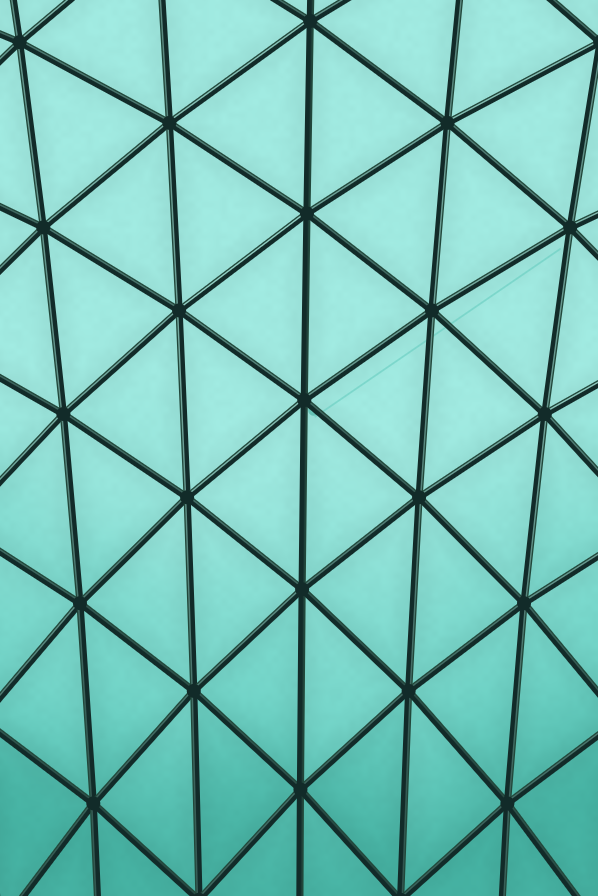
A WebGL 1 fragment shader for this pattern:

```glsl
precision highp float;
// Triangular glazing: a steel lattice with teal panes, seen from below.
// Lattice nodes come from a gently bent grid; each pixel paints the straight
// bars, hubs and panes owned by the few nodes around it.

uniform vec2 u_resolution;

// Lengths are fractions of the canvas height; depth runs from the top edge down.
const float BAR_HALF = 0.0040;      // half width of a bar
const float HUB_RADIUS = 0.0078;
const float SLIT_CENTRE = 0.0017;   // light slit, offset from the bar axis
const float SLIT_HALF = 0.0008;
const float ROW_STEP = 0.2130;      // mean node spacing down a column
const float TOP_ROW = 0.0234;       // depth of the first central node
const float ROW_SAG = 0.0039;       // rows dip away from the centre column
const float PANE_VARIATION = 0.06;

const vec3 PALE = vec3(0.62, 0.905, 0.87);
const vec3 TEAL = vec3(0.42, 0.81, 0.76);
const vec3 DEEP = vec3(0.27, 0.69, 0.63);
const vec3 STEEL = vec3(0.07, 0.17, 0.16);
const vec3 STEEL_EDGE = vec3(0.13, 0.28, 0.23);
const vec3 GLEAM = vec3(0.66, 0.92, 0.87);

float hash(vec2 p) {
  return fract(sin(dot(p, vec2(127.1, 311.7))) * 43758.5453);
}

float noise(vec2 p) {
  vec2 i = floor(p), f = fract(p);
  f = f * f * (3.0 - 2.0 * f);
  return mix(mix(hash(i), hash(i + vec2(1.0, 0.0)), f.x),
             mix(hash(i + vec2(0.0, 1.0)), hash(i + 1.0), f.x), f.y);
}

// Pixel coverage of a shape from its signed distance
float cover(float d) { return clamp(0.5 - d * u_resolution.y, 0.0, 1.0); }

// Column layout narrows with depth
float centreLine(float h) { return 0.3467 - 0.019 * h + 0.0069 * h * h; }
float columnStep(float h) { return 0.1657 - 0.0806 * h + 0.0275 * h * h; }

// Position of the node in column c, row r (odd columns use half rows)
vec2 node(float c, float r) {
  float h = TOP_ROW + r * (0.2212 + r * (-0.00798 + 0.00157 * r));
  h += (ROW_SAG + 0.002 * max(0.0, 1.0 - r)) * c * c;
  return vec2(centreLine(h) + c * columnStep(h), h);
}

// x: distance to the segment, y: signed offset from its axis
vec2 segment(vec2 p, vec2 a, vec2 b) {
  vec2 ab = b - a, ap = p - a;
  float t = clamp(dot(ap, ab) / dot(ab, ab), 0.0, 1.0);
  return vec2(length(ap - ab * t), dot(ap, vec2(ab.y, -ab.x)) / length(ab));
}

float side(vec2 p, vec2 a, vec2 b) {
  return (b.x - a.x) * (p.y - a.y) - (b.y - a.y) * (p.x - a.x);
}

bool inTriangle(vec2 p, vec2 a, vec2 b, vec2 c) {
  float s = side(p, a, b), t = side(p, b, c), u = side(p, c, a);
  return min(s, min(t, u)) >= 0.0 || max(s, max(t, u)) <= 0.0;
}

// Dark bar with a green rim and a light slit on one side
void paintBar(inout vec4 frame, vec2 d, float facing, float gleam) {
  float offset = d.y * facing;
  vec3 col = mix(STEEL, STEEL_EDGE, smoothstep(0.0010, 0.0032, offset));
  col = mix(col, GLEAM, gleam * cover(abs(offset - SLIT_CENTRE) - SLIT_HALF));
  frame = mix(frame, vec4(col, 1.0), cover(d.x - BAR_HALF));
}

void main() {
  vec2 p = vec2(gl_FragCoord.x, u_resolution.y - gl_FragCoord.y) / u_resolution.y;

  // Approximate lattice coordinates select the nearby nodes
  float u = (p.x - centreLine(p.y)) / columnStep(p.y);
  float v = (p.y - TOP_ROW - ROW_SAG * u * u) / ROW_STEP;
  float column = floor(u + 0.5);

  vec4 frame = vec4(0.0);
  float hub = 1.0, nearest = 1.0, tone = 0.5;
  for (int i = -1; i <= 0; i++) {
    float c = column + float(i);
    float stagger = 0.5 * mod(c, 2.0);
    for (int j = -1; j <= 1; j++) {
      float r = floor(v - stagger + 0.5) + stagger + float(j);
      vec2 a = node(c, r), down = node(c, r + 1.0);
      vec2 lower = node(c + 1.0, r + 0.5), upper = node(c + 1.0, r - 0.5);
      vec2 id = vec2(c, r);
      if (inTriangle(p, a, down, lower)) tone = hash(id + 3.7);
      if (inTriangle(p, a, lower, upper)) tone = hash(id + 9.2);

      vec2 d0 = segment(p, a, down), d1 = segment(p, a, lower), d2 = segment(p, a, upper);
      float fade = 1.0 - 0.65 * smoothstep(0.35, 1.0, p.y);
      float wear = fade * (0.6 + 0.4 * hash(id));
      paintBar(frame, d0, c < 0.0 ? -1.0 : 1.0, wear * min(abs(c), 1.0) * 0.6 + 0.05);
      paintBar(frame, d1, 1.0, wear * 0.45);
      paintBar(frame, d2, 1.0, wear * 0.85);
      nearest = min(nearest, min(d0.x, min(d1.x, d2.x)));
      hub = min(hub, min(length(p - a), length(p - lower)));
    }
  }

  // Glass: deepens downwards and to the sides, with small pane differences
  float across = (p.x - 0.333) / 0.333;
  float depth = p.y + 0.06 * across * across - 0.02;
  depth += (tone - 0.5) * PANE_VARIATION + (noise(p * 9.0) - 0.5) * 0.05;
  vec3 col = mix(PALE, TEAL, smoothstep(0.42, 0.85, depth));
  col = mix(col, DEEP, smoothstep(0.74, 0.98, depth));
  col *= mix(0.965, 1.01, smoothstep(0.0, 0.035, nearest));
  col *= 0.99 + 0.02 * noise(p * 140.0);

  // Faint reflected streak and the stain where it meets a hub
  float streak = segment(p, vec2(0.352, 0.465), vec2(0.625, 0.278)).x;
  col = mix(col, TEAL, 0.65 * cover(streak - 0.0010));
  col = mix(col, DEEP, 0.6 * cover(length(p - vec2(0.350, 0.458)) - 0.006));

  col = col * (1.0 - frame.a) + frame.rgb;
  col = mix(col, STEEL, cover(hub - HUB_RADIUS));
  gl_FragColor = vec4(col, 1.0);
}
```
